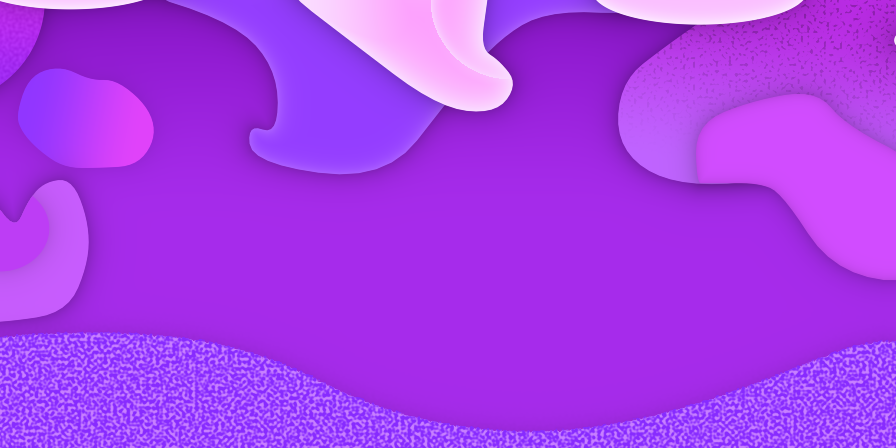
A Shadertoy shader for this background:

```glsl
// Draws a purple backdrop with layered liquid shapes, soft shadows and a grainy wave.

// Gradient noise, about -0.7 to 0.7
vec2 gradientAt(vec2 cell) {
    vec3 h = fract(cell.xyx * vec3(0.1031, 0.103, 0.0973));
    h += dot(h, h.yzx + 33.33);
    float angle = 6.2832 * fract((h.x + h.y) * h.z);
    return vec2(cos(angle), sin(angle));
}

float gradientNoise(vec2 p) {
    vec2 i = floor(p), f = fract(p), u = f * f * (3.0 - 2.0 * f);
    vec2 e = vec2(1, 0);
    float low = mix(dot(gradientAt(i), f), dot(gradientAt(i + e), f - e), u.x);
    float high = mix(dot(gradientAt(i + e.yx), f - e.yx),
                     dot(gradientAt(i + 1.0), f - 1.0), u.x);
    return mix(low, high, u.y);
}

// Signed distance to a closed quadratic B-spline; each vec4 holds two control points
float splineShape(vec2 p, vec4 a, vec4 b, vec4 c, vec4 d, vec4 e, vec4 f) {
    vec2 k[12] = vec2[](a.xy, a.zw, b.xy, b.zw, c.xy, c.zw,
                        d.xy, d.zw, e.xy, e.zw, f.xy, f.zw);
    float nearest = 1e6, side = 1.0;
    vec2 last = 0.5 * (k[11] + k[0]);
    for (int i = 0; i < 12; i++) {
        vec2 start = 0.5 * (k[(i + 11) % 12] + k[i]);
        vec2 end = 0.5 * (k[i] + k[(i + 1) % 12]);
        for (int j = 1; j <= 6; j++) {
            float t = float(j) / 6.0;
            vec2 q = mix(mix(start, k[i], t), mix(k[i], end, t), t);
            vec2 edge = q - last, w = p - last;
            vec2 away = w - edge * clamp(dot(w, edge) / dot(edge, edge), 0.0, 1.0);
            nearest = min(nearest, dot(away, away));
            if ((last.y > p.y) != (q.y > p.y) && w.x < edge.x * w.y / edge.y) side = -side;
            last = q;
        }
    }
    return side * sqrt(nearest);
}

float ellipseShape(vec2 p, vec2 center, vec2 radii) {
    vec2 q = (p - center) / radii;
    return (dot(q, q) - 1.0) / (2.0 * length(q / radii) + 1e-4);
}

// Strength of a soft band on the inner side of an edge
float innerGlow(float d, float width) {
    return exp(min(d, 0.0) / width);
}

// Casts a shadow, then lays the fill over it with a smooth edge
vec3 layer(vec3 base, float d, vec3 fill, float shadow) {
    float pixel = 100.0 / iResolution.y;
    base *= 1.0 - shadow * exp(-max(d, 0.0) / 2.2);
    return mix(base, fill, smoothstep(0.6, -0.6, d / pixel));
}

void mainImage(out vec4 fragColor, in vec2 fragCoord) {
    vec2 p = 100.0 * fragCoord / iResolution.y; // canvas spans 200 by 100
    float grain = gradientNoise(p * 1.37 + 7.3);
    const vec3 violet = vec3(0.58, 0.24, 1.0), lavender = vec3(0.77, 0.39, 1.0);
    const vec3 magenta = vec3(0.82, 0.30, 1.0), blush = vec3(0.99, 0.62, 0.99);
    const vec3 pearl = vec3(0.98, 0.87, 1.0);

    // Backdrop
    vec3 col = mix(vec3(0.65, 0.17, 0.92), vec3(0.55, 0.09, 0.80), smoothstep(50.0, 105.0, p.y));

    // Left corner and floating drop
    float d = ellipseShape(p, vec2(-13, 100), vec2(23));
    vec3 fill = mix(vec3(0.62, 0.16, 0.95), vec3(0.76, 0.17, 0.96), smoothstep(80.0, 100.0, p.y));
    col = layer(col, d, fill + 0.06 * grain, 0.2);
    d = splineShape(p, vec4(3.6, 74.5, 6.5, 83.1), vec4(13.5, 85.4, 20.3, 82), vec4(26, 82.3, 33.3, 76),
        vec4(34.9, 69.3, 30.7, 63), vec4(22.1, 62.5, 14.3, 62.5), vec4(8.3, 66.7, 4.7, 70.8));
    fill = mix(vec3(0.57, 0.21, 1.0), vec3(0.88, 0.26, 0.98), smoothstep(5.0, 33.0, p.x + 0.2 * (73.0 - p.y)));
    col = layer(col, d, fill, 0.06);

    // Left hook with its inner disc
    d = splineShape(p, vec4(-2.6, 57, 3.4, 48.4), vec4(6.2, 55.2, 9.9, 59.4), vec4(16.1, 60.2, 19.8, 50.5),
        vec4(19.8, 41.4, 15.1, 30.2), vec4(1.3, 28.1, -8, 28), vec4(-8, 37, -8, 50));
    col = layer(col, d, mix(lavender, magenta, 0.3), 0.2);
    float disc = max(d, ellipseShape(p, vec2(0, 49), vec2(11, 9.6)));
    col = layer(col, disc, vec3(0.74, 0.24, 0.96), d < 0.0 ? 0.1 : 0.0);

    // Violet drip
    d = splineShape(p, vec4(23.4, 103.9, 52.1, 95.3), vec4(62, 84.4, 62, 69.8), vec4(55.2, 72.4, 56.2, 63.5),
        vec4(85.9, 59.4, 100.3, 77.9), vec4(110.7, 90.9, 122.4, 97.9), vec4(145.8, 96.4, 145.8, 110.4));
    col = layer(col, d, mix(violet, vec3(0.70, 0.42, 1.0), 0.75 * innerGlow(d, 1.6)), 0.2);

    // Pearly drip with a curled fold
    d = splineShape(p, vec4(61.2, 103.9, 78.1, 90.9), vec4(97.7, 76, 110.7, 74.5), vec4(115.6, 81.2, 111.5, 86.5),
        vec4(107.3, 89.1, 108.6, 98.7), vec4(109.9, 107.8, 91, 110), vec4(78, 110, 67.7, 110.4));
    float fold = ellipseShape(p, vec2(113.8, 100), vec2(17.7));
    fill = mix(blush, pearl, max(innerGlow(d, 4.5), smoothstep(1.0, 22.0, fold)));
    fill = mix(fill, pearl, 0.8 * innerGlow(fold, 1.5) * step(fold, 0.0));
    col = layer(col, d, fill, 0.2);

    // Right lavender mass with dark specks, and the magenta flow upon it
    d = splineShape(p, vec4(161.5, 98.7, 148.4, 89.6), vec4(138.5, 81.8, 137.5, 67.4), vec4(148.4, 58.9, 169.3, 58.9),
        vec4(187.5, 66, 208, 61), vec4(208, 108, 193, 108), vec4(182, 108, 172, 108));
    float rise = smoothstep(62.0, 102.0, p.y + 0.12 * (p.x - 160.0));
    fill = mix(vec3(0.75, 0.39, 1.0), vec3(0.73, 0.17, 0.90), rise);
    fill *= 1.0 - 0.22 * rise * smoothstep(0.1, 0.4, grain);
    col = layer(col, d, fill, 0.22);
    d = splineShape(p, vec4(155.5, 59.1, 155.2, 72.4), vec4(168, 77.6, 182.3, 80), vec4(188.8, 71.9, 208.3, 62.2),
        vec4(208.3, 36.2, 186.2, 38.8), vec4(174.5, 57, 169.3, 59.1), vec4(161.5, 59.1, 157.3, 59.1));
    col = layer(col, d, magenta * (1.0 - 0.1 * innerGlow(d, 1.2)), 0.17);

    // Pearl caps along the top and right rims
    d = min(ellipseShape(p, vec2(15.6, 105.2), vec2(23.4, 7.3)), ellipseShape(p, vec2(156.2, 102), vec2(24, 7.5)));
    d = min(d, ellipseShape(p, vec2(201.3, 91), vec2(1.7)));
    col = layer(col, d, mix(vec3(0.98, 0.75, 1.0), vec3(0.99, 0.92, 1.0), innerGlow(d, 2.0)), 0.2);

    // Grainy wave with a crumbled crest
    d = splineShape(p, vec4(-15.6, 24, 26, 26.6), vec4(57.3, 22.4, 85.9, 7.5), vec4(119.8, 2.3, 156.2, 8.9),
        vec4(208, 30.7, 213, -4), vec4(213, -10, 104, -12), vec4(-10, -12, -21, -4));
    fill = mix(vec3(0.53, 0.17, 1.0), vec3(0.78, 0.50, 1.0), smoothstep(-0.25, 0.4, grain));
    col = layer(col, d + 0.7 * grain, fill, 0.08);

    fragColor = vec4(col, 1.0);
}
```
